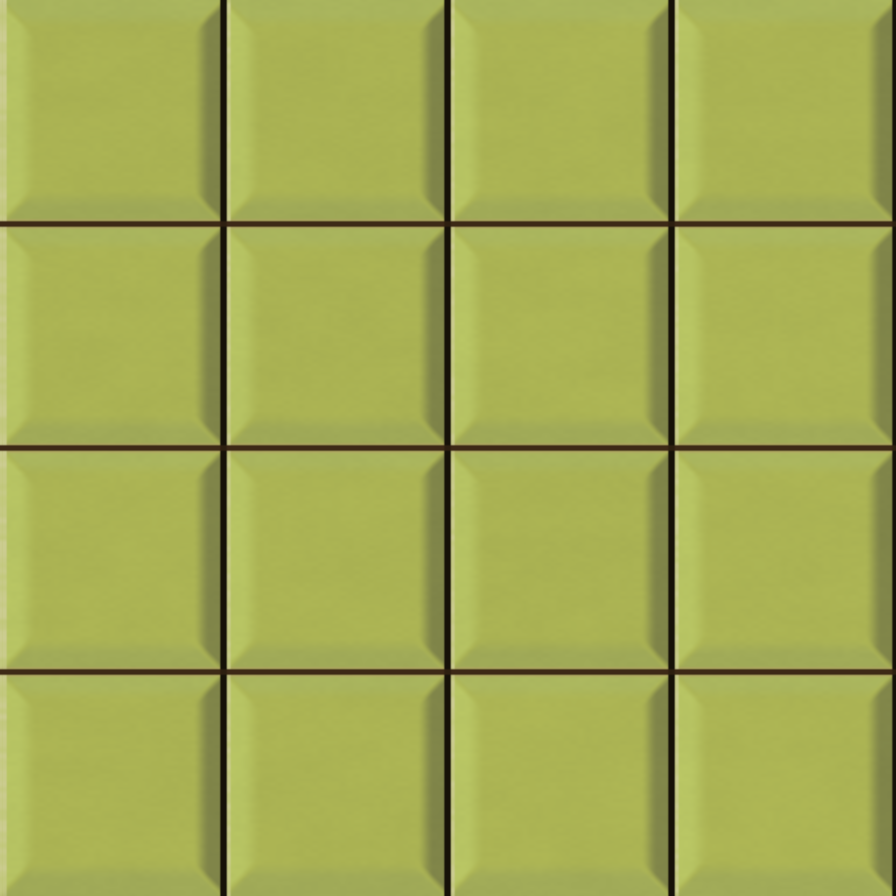
This texture is drawn by a WebGL 2 fragment shader. Its source:

```glsl
#version 300 es
precision highp float;

uniform vec2 u_resolution;
out vec4 fragColor;

const float TILES = 4.0;
const vec3 GLAZE = vec3(0.670, 0.702, 0.325);
const vec3 LIT_BEVEL = vec3(0.715, 0.765, 0.385);
const vec3 SHADE_BEVEL = vec3(0.500, 0.520, 0.285);
const vec3 LOW_BEVEL = vec3(0.620, 0.660, 0.345);
const vec3 HIGH_BEVEL = vec3(0.665, 0.710, 0.365);
const vec3 PALE_RIM = vec3(0.800, 0.800, 0.570);
const vec3 TAN_RIM = vec3(0.700, 0.640, 0.390);
const vec3 BROWN_GROUT = vec3(0.240, 0.160, 0.085);
const vec3 BLACK_GROUT = vec3(0.085, 0.065, 0.030);

float hash(vec2 p) {
    return fract(sin(dot(p, vec2(127.1, 311.7))) * 43758.5453);
}

float noise(vec2 p) {
    vec2 cell = floor(p);
    vec2 f = fract(p);
    f = f * f * (3.0 - 2.0 * f);
    float low = mix(hash(cell), hash(cell + vec2(1.0, 0.0)), f.x);
    float high = mix(hash(cell + vec2(0.0, 1.0)), hash(cell + vec2(1.0, 1.0)), f.x);
    return mix(low, high, f.y);
}

// Soft band of a given half width around a distance of zero
float band(float dist, float halfWidth, float blur) {
    return 1.0 - smoothstep(halfWidth - blur, halfWidth + blur, abs(dist));
}

// Sloped side of a tile, mitred where it meets its neighbours
float bevel(float edge, float sides, float width) {
    float slope = 1.0 - smoothstep(width * 0.45, width, edge);
    return slope * smoothstep(-0.015, 0.035, sides - edge);
}

vec3 tileColor(vec2 q, vec2 id, vec2 p) {
    float nearX = min(q.x, 1.0 - q.x);
    float nearY = min(q.y, 1.0 - q.y);
    vec3 color = GLAZE;
    color = mix(color, HIGH_BEVEL, bevel(1.0 - q.y, nearX, 0.13));
    color = mix(color, LOW_BEVEL, 0.85 * bevel(q.y, nearX, 0.16));
    color = mix(color, LIT_BEVEL, bevel(q.x, nearY, 0.17));
    color = mix(color, SHADE_BEVEL, bevel(1.0 - q.x, nearY, 0.14));

    // Uneven glaze within and between tiles
    float mottle = noise(p * vec2(5.0, 9.0)) - 0.5;
    float grain = noise(p * vec2(32.0, 54.0)) - 0.5;
    float tint = hash(id + 3.7) - 0.5;
    return color * (1.0 + 0.018 * mottle + 0.016 * grain + 0.014 * tint);
}

void main() {
    vec2 p = gl_FragCoord.xy / u_resolution * TILES;
    vec2 id = floor(p);
    vec2 joint = floor(p + 0.5);
    vec2 offset = p - joint + vec2(0.002, 0.0);
    float blur = max(0.006, TILES / min(u_resolution.x, u_resolution.y));

    vec3 color = tileColor(p - id, id, p);

    // Chipped pale rims beside the joints
    float chips = 0.55 + 0.45 * noise(vec2(id.x * 7.0, p.y * 40.0));
    float outerLeft = 1.0 - step(0.5, joint.x);
    float rim = band(offset.x - 0.021, 0.011, blur) * chips;
    rim = max(rim, outerLeft * band(offset.x, 0.020, 0.014) * chips);
    float inner = step(0.5, joint.y) * step(joint.y, TILES - 0.5);
    float tanRim = band(abs(offset.y) - 0.016, 0.006, blur);
    color = mix(color, TAN_RIM, 0.6 * tanRim * inner);
    color = mix(color, PALE_RIM, rim);

    // Grout: brown across, darker down, open on the outer left, top and bottom
    float across = band(offset.y, 0.0125, blur) * inner;
    float down = band(offset.x, 0.0145, blur) * (1.0 - outerLeft);
    color = mix(color, BROWN_GROUT, across);
    color = mix(color, mix(BLACK_GROUT, BROWN_GROUT, 0.6 * across), down);

    fragColor = vec4(color, 1.0);
}
```
